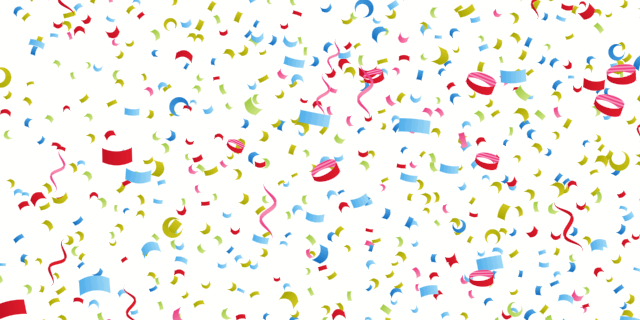
A WebGL 2 fragment shader for this pattern:

```glsl
#version 300 es
precision highp float;
// Party confetti: bent paper flakes, curls, loops and streamers scattered over white.

#define SMALL_CELL 0.061
#define SMALL_SIZE 0.0150
#define MEDIUM_SIZE 0.025
#define LARGE_SIZE 0.044
#define CURL_SIZE 0.031
#define LOOP_SIZE 0.042
#define STREAMER_SIZE 0.075
#define BEND 0.75
#define LEFT_DENSITY 0.75
#define SOFTNESS 1.3

uniform vec2 u_resolution;
out vec4 fragColor;

const int FLAKE = 0, BANNER = 1, CURL = 2, LOOP = 3, STREAMER = 4;
const int OLIVE = 0, LIME = 1, SKY = 2, BLUE = 3, RED = 4, PINK = 5;

// Each paper colour fades from deep to pale and has a preferred tilt.
const vec3 DEEP[6] = vec3[6](
    vec3(0.66, 0.65, 0.02), vec3(0.64, 0.80, 0.28), vec3(0.33, 0.69, 0.92),
    vec3(0.09, 0.44, 0.75), vec3(0.77, 0.07, 0.14), vec3(0.93, 0.27, 0.53));
const vec3 PALE[6] = vec3[6](
    vec3(0.83, 0.79, 0.12), vec3(0.82, 0.90, 0.54), vec3(0.64, 0.86, 0.97),
    vec3(0.33, 0.67, 0.91), vec3(0.88, 0.11, 0.17), vec3(0.97, 0.57, 0.71));
const float TILT[6] = float[6](0.8, -1.15, 0.1, 0.95, 0.2, -0.9);

vec4 hash4(vec2 cell, float seed) {
    vec4 q = fract(vec4(cell.xyx, seed) * vec4(0.1031, 0.1030, 0.0973, 0.1099));
    q += dot(q, q.wzxy + 33.33);
    return fract((q.xxyz + q.yzzw) * q.zywx);
}

float cover(float dist) {
    return clamp(0.5 - dist * u_resolution.y / SOFTNESS, 0.0, 1.0);
}

int paperColour(int kind, float h) {
    if (kind == BANNER) return h < 0.62 ? SKY : RED;
    if (kind == CURL) return h < 0.5 ? OLIVE : (h < 0.8 ? LIME : BLUE);
    if (kind == LOOP) return RED;
    if (kind == STREAMER) return h < 0.55 ? RED : PINK;
    return h < 0.31 ? OLIVE : h < 0.48 ? LIME : h < 0.65 ? SKY
         : h < 0.80 ? BLUE : h < 0.94 ? RED : PINK;
}

// Strip bent into a parabola, with parallel ends.
float flakeDistance(vec2 p, float len, float halfWidth, float bend) {
    float x = clamp(p.x, -len, len);
    float y = p.y - bend * (x * x / len - len / 3.0);
    float slope = 2.0 * bend * x / len;
    return max((abs(y) - halfWidth) / sqrt(1.0 + slope * slope), abs(p.x) - len);
}

// Half of an open paper ring; side is -1 for the front and 1 for the back.
float loopDistance(vec2 p, float radius, float side) {
    float x = p.x / radius;
    float s = sqrt(max(1.0 - x * x, 0.04));
    float slope = 0.45 * x / s;
    float halfWidth = radius * (0.25 + 0.08 * x);
    float edge = (abs(p.y - side * 0.45 * radius * s) - halfWidth) / sqrt(1.0 + slope * slope);
    return max(edge, abs(p.x) - radius);
}

// Wavy ribbon that narrows towards its tips and turns.
float streamerDistance(vec2 p, float len) {
    float v = p.y / len;
    float slope = 1.15 * cos(4.6 * v);
    float halfWidth = len * 0.12 * (1.0 - v * v) * (0.4 + 0.6 * abs(cos(4.6 * v)));
    return (abs(p.x - 0.25 * len * sin(4.6 * v)) - halfWidth) / sqrt(1.0 + slope * slope);
}

// Colour and coverage of one piece centred at the origin.
vec4 piece(vec2 p, int kind, float size, vec4 look) {
    int ink = paperColour(kind, look.x);
    float wobble = look.y - 0.5;
    float len = size * mix(0.62, 1.1, look.z);
    float angle = kind == FLAKE ? TILT[ink] + 1.1 * wobble
                : kind == BANNER ? 0.6 * wobble
                : kind == CURL ? 6.28 * look.y : 0.9 * wobble;
    if (kind == FLAKE && ink == OLIVE && look.w < 0.3) angle -= 1.7;
    float c = cos(angle), s = sin(angle);
    p = mat2(c, -s, s, c) * p;

    if (kind == LOOP) {
        float front = cover(loopDistance(p, len, -1.0));
        float back = cover(loopDistance(p, len, 1.0));
        float stripe = 0.5 + 0.5 * sin(p.y / len * 28.0);
        vec3 inside = mix(DEEP[PINK], PALE[PINK], stripe);
        vec3 outside = mix(DEEP[RED], PALE[RED], 0.5 + 0.5 * p.x / len);
        return vec4(mix(inside, outside, front), max(front, back));
    }

    float shade = 0.5 + 0.5 * p.x / len;
    float dist;
    if (kind == CURL) {
        float a = atan(p.y, p.x);
        dist = abs(length(p) - len * 0.8) - len * 0.28 * cos(a * 0.65);
        shade = 0.5 + a / 5.0;
    } else if (kind == STREAMER) {
        dist = streamerDistance(p, len);
        shade = 0.5 + 0.5 * cos(4.6 * p.y / len);
    } else {
        float bend = (look.w - 0.5) * 2.0 * BEND * (kind == BANNER ? 0.35 : 1.0);
        dist = flakeDistance(p, len, len * mix(0.36, 0.56, look.y), bend);
    }
    shade = clamp(shade, 0.0, 1.0);
    shade = mix(shade, floor(shade * 5.0) / 5.0, 0.5);
    return vec4(mix(DEEP[ink], PALE[ink], shade), cover(dist));
}

// One jittered piece per grid cell, sparser towards the left.
void scatter(inout vec3 colour, vec2 p, int kind, float cellSize, float size, float fill, float seed) {
    vec2 home = floor(p / cellSize);
    for (int j = -1; j <= 1; j++)
    for (int i = -1; i <= 1; i++) {
        vec2 cell = home + vec2(i, j);
        vec4 place = hash4(cell, seed);
        float density = fill * mix(LEFT_DENSITY, 1.0, smoothstep(0.2, 0.9, cell.x * cellSize));
        if (place.z > density) continue;
        vec2 centre = (cell + place.xy) * cellSize;
        vec4 flake = piece(p - centre, kind, size, hash4(cell, seed + 17.0));
        colour = mix(colour, flake.rgb, flake.a);
    }
}

void main() {
    vec2 p = gl_FragCoord.xy / u_resolution.y;
    vec3 colour = vec3(1.0, 1.0, 0.995);
    scatter(colour, p, FLAKE, SMALL_CELL, SMALL_SIZE, 0.98, 3.0);
    scatter(colour, p, FLAKE, 0.14, MEDIUM_SIZE, 0.50, 41.0);
    scatter(colour, p, CURL, 0.24, CURL_SIZE, 0.38, 59.0);
    scatter(colour, p, BANNER, 0.25, LARGE_SIZE, 0.36, 73.0);
    scatter(colour, p, LOOP, 0.32, LOOP_SIZE, 0.45, 97.0);
    scatter(colour, p, STREAMER, 0.36, STREAMER_SIZE, 0.50, 113.0);
    fragColor = vec4(colour, 1.0);
}
```
